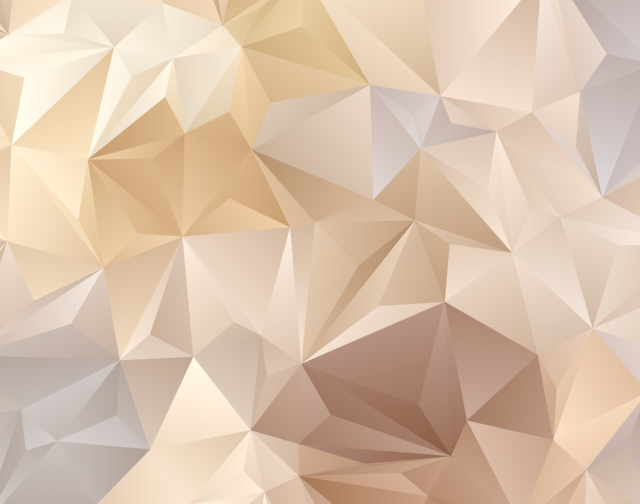
Reproduce this background procedurally as a WebGL 2 fragment shader.

```glsl
#version 300 es
precision highp float;

uniform vec2 u_resolution;
out vec4 fragColor;

const float ROWS = 6.0;

float hash(vec2 v) {
    return fract(sin(dot(v, vec2(127.1, 311.7))) * 43758.5453);
}

vec2 hash2(vec2 v) {
    return vec2(hash(v), hash(v + vec2(17.3, 41.9)));
}

float cross2(vec2 a, vec2 b) {
    return a.x * b.y - a.y * b.x;
}

float area(vec2 a, vec2 b, vec2 c) {
    return 0.5 * cross2(b - a, c - a);
}

// Signed distance to the line a-b, positive on its left
float leftOf(vec2 p, vec2 a, vec2 b) {
    return cross2(b - a, p - a) / max(length(b - a), 1e-4);
}

void blob(inout vec3 base, vec2 p, vec2 centre, vec2 size, vec3 colour) {
    base = mix(base, colour, 1.0 - smoothstep(0.55, 1.1, length((p - centre) / size)));
}

// Broad colour regions, in units of the canvas height
vec3 palette(vec2 p) {
    vec3 c = vec3(0.90, 0.81, 0.735);
    // Gold and cream
    blob(c, p, vec2(0.28, 0.78), vec2(0.46, 0.38), vec3(0.91, 0.79, 0.62));
    blob(c, p, vec2(0.40, 0.63), vec2(0.24, 0.13), vec3(0.85, 0.70, 0.53));
    blob(c, p, vec2(0.02, 0.66), vec2(0.17, 0.20), vec3(0.97, 0.88, 0.76));
    blob(c, p, vec2(0.24, 0.90), vec2(0.27, 0.16), vec3(0.97, 0.93, 0.86));
    blob(c, p, vec2(0.60, 0.95), vec2(0.17, 0.14), vec3(0.87, 0.76, 0.58));
    // Cool greys
    blob(c, p, vec2(0.76, 0.74), vec2(0.19, 0.13), vec3(0.83, 0.78, 0.76));
    blob(c, p, vec2(1.24, 0.83), vec2(0.15, 0.24), vec3(0.78, 0.73, 0.72));
    blob(c, p, vec2(0.08, 0.12), vec2(0.26, 0.29), vec3(0.77, 0.73, 0.71));
    blob(c, p, vec2(1.25, 0.16), vec2(0.10, 0.19), vec3(0.82, 0.75, 0.72));
    // Tan, stone and pale facets
    blob(c, p, vec2(0.73, 0.55), vec2(0.22, 0.17), vec3(0.81, 0.69, 0.57));
    blob(c, p, vec2(0.41, 0.28), vec2(0.16, 0.13), vec3(0.83, 0.75, 0.68));
    blob(c, p, vec2(1.19, 0.46), vec2(0.17, 0.17), vec3(0.91, 0.84, 0.78));
    blob(c, p, vec2(0.39, 0.07), vec2(0.14, 0.15), vec3(0.97, 0.89, 0.80));
    // Brown patch with warm surroundings
    blob(c, p, vec2(0.82, 0.02), vec2(0.32, 0.12), vec3(0.77, 0.61, 0.50));
    blob(c, p, vec2(1.13, 0.13), vec2(0.11, 0.19), vec3(0.92, 0.79, 0.67));
    blob(c, p, vec2(0.83, 0.19), vec2(0.29, 0.16), vec3(0.64, 0.48, 0.405));
    return c;
}

// Adds one shaded triangle, weighted by its coverage
void facet(vec2 p, vec2 a, vec2 b, vec2 c, vec2 seed, float pixel, inout vec4 sum) {
    float inside = min(leftOf(p, a, b), min(leftOf(p, b, c), leftOf(p, c, a)));
    float cover = clamp(inside / pixel + 0.5, 0.0, 1.0);
    if (cover <= 0.0) return;

    vec2 centre = (a + b + c) / 3.0;
    vec2 rnd = hash2(seed);
    float angle = 6.2832 * rnd.x;
    float slope = dot(p - centre, vec2(cos(angle), sin(angle)));
    float shade = 0.11 * (rnd.y - 0.5) + 0.11 * slope;
    vec2 drift = 0.07 * (hash2(seed + 5.7) - 0.5);
    vec3 colour = palette(centre / ROWS + drift) + shade * vec3(0.8, 1.0, 1.15);
    sum += vec4(clamp(colour, 0.0, 1.0), 1.0) * cover;
}

// Draws a triangle whole, or fanned around an inner point
void splitFacet(vec2 p, vec2 a, vec2 b, vec2 c, vec2 seed, float pixel, inout vec4 sum) {
    if (hash(seed + 2.3) > 0.2 + 0.5 * area(a, b, c)) {
        facet(p, a, b, c, seed, pixel, sum);
        return;
    }
    vec3 w = 0.25 + vec3(hash2(seed + 3.1), hash(seed + 8.9));
    vec2 m = (a * w.x + b * w.y + c * w.z) / (w.x + w.y + w.z);
    facet(p, a, b, m, seed + 0.2, pixel, sum);
    facet(p, b, c, m, seed + 0.4, pixel, sum);
    facet(p, c, a, m, seed + 0.6, pixel, sum);
}

vec2 corner(vec2 cell) {
    return cell + 0.92 * (hash2(cell + 31.0) - 0.5);
}

void main() {
    vec2 p = gl_FragCoord.xy / u_resolution.y * ROWS;
    float pixel = 1.2 * ROWS / u_resolution.y;
    vec4 sum = vec4(0.0);

    for (int y = -1; y <= 1; y++) {
        for (int x = -1; x <= 1; x++) {
            vec2 cell = floor(p) + vec2(x, y);
            vec2 a = corner(cell);
            vec2 b = corner(cell + vec2(1, 0));
            vec2 c = corner(cell + vec2(1, 1));
            vec2 d = corner(cell + vec2(0, 1));
            vec2 seed = cell * 3.0 + 50.0;
            // Cut along the diagonal that leaves the fuller triangles
            if (min(area(a, b, c), area(a, c, d)) > min(area(a, b, d), area(b, c, d))) {
                splitFacet(p, a, b, c, seed, pixel, sum);
                splitFacet(p, a, c, d, seed + 1.0, pixel, sum);
            } else {
                splitFacet(p, a, b, d, seed, pixel, sum);
                splitFacet(p, b, c, d, seed + 1.0, pixel, sum);
            }
        }
    }
    fragColor = vec4(sum.rgb / max(sum.a, 1e-4), 1.0);
}
```
